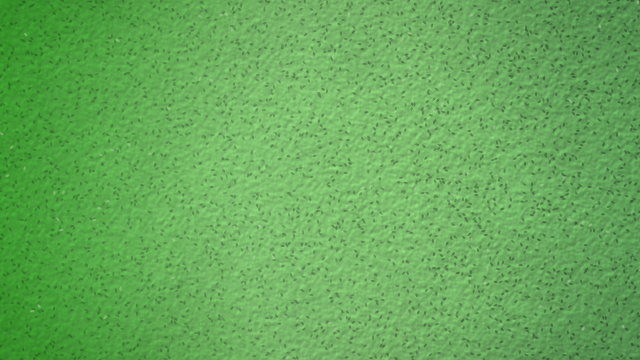
Give the GLSL for this texture, as a Shadertoy shader.

```glsl
const vec3 LEAF_GREEN  = vec3(0.22, 0.61, 0.17);
const vec3 PALE_GREEN  = vec3(0.49, 0.745, 0.43);
const vec3 SHADE_GREEN = vec3(0.36, 0.62, 0.34);
const vec3 SPECK_COLOR = vec3(0.72, 0.84, 0.66);

// Integer hash of a lattice cell, two values in 0..1
vec2 hash2(vec2 cell, uint seed) {
    uvec2 q = uvec2(ivec2(cell)) * uvec2(1597u, 3812u) + seed * 7919u;
    uint n = (q.x ^ (q.y * 2671u)) * 74763u + q.y;
    n = (n ^ (n >> 15)) * 277803u;
    n = (n ^ (n >> 13)) * 668265u;
    n ^= n >> 16;
    return vec2(n & 65535u, n >> 16) / 65535.0;
}

float valueNoise(vec2 p, uint seed) {
    vec2 cell = floor(p), f = fract(p);
    f = f * f * (3.0 - 2.0 * f);
    float a = hash2(cell, seed).x;
    float b = hash2(cell + vec2(1, 0), seed).x;
    float c = hash2(cell + vec2(0, 1), seed).x;
    float d = hash2(cell + vec2(1, 1), seed).x;
    return mix(mix(a, b, f.x), mix(c, d, f.x), f.y);
}

// Height of the rough plaster, coarse grains plus finer grit
float grainHeight(vec2 p) {
    mat2 turn = mat2(0.8, 0.6, -0.6, 0.8);
    return 0.65 * valueNoise(p * 85.0, 1u)
         + 0.45 * valueNoise(turn * p * 142.0, 2u);
}

// Slope of the surface towards the light
float relief(vec2 p, vec2 lightStep) {
    return grainHeight(p) - grainHeight(p + lightStep);
}

// Scattered soft oval dots; density is the share of occupied cells
float dots(vec2 p, float frequency, float density, float radius, uint seed) {
    vec2 q = p * frequency, home = floor(q);
    float cover = 0.0;
    for (int y = -1; y <= 1; y++)
    for (int x = -1; x <= 1; x++) {
        vec2 cell = home + vec2(x, y);
        vec2 pick = hash2(cell, seed + 1u);
        vec2 d = q - cell - hash2(cell, seed);
        float angle = 6.2832 * pick.y;
        d = mat2(cos(angle), -sin(angle), sin(angle), cos(angle)) * d;
        float dist = length(d * vec2(0.75, 1.3));
        float dot1 = 1.0 - smoothstep(0.35 * radius, radius, dist);
        cover = max(cover, dot1 * step(pick.x, density));
    }
    return cover;
}

// Broad light falloff: vivid left, pale middle, shaded right
vec3 wallColor(vec2 uv) {
    vec2 edge = uv - 0.5;
    float leftFade = smoothstep(-0.12, 0.42, uv.x - 0.35 * edge.y * edge.y);
    float rightFade = smoothstep(0.62, 1.08, uv.x + 0.35 * edge.y * edge.y);
    vec3 color = mix(LEAF_GREEN, PALE_GREEN, leftFade);
    color = mix(color, SHADE_GREEN, rightFade);
    return color * (1.02 - 0.32 * edge.y * edge.y - 0.2 * edge.x * edge.x);
}

void mainImage(out vec4 fragColor, in vec2 fragCoord) {
    vec2 uv = fragCoord / iResolution.xy;
    vec2 p = fragCoord / iResolution.y;

    // Cloudy tint and a faint stain
    vec3 color = wallColor(uv);
    color *= 0.975 + 0.05 * valueNoise(p * 7.0, 5u);
    float stain = length((p - vec2(0.5, 0.21)) * vec2(1.3, 0.9));
    color *= 1.0 - 0.07 * (1.0 - smoothstep(0.0, 0.035, stain));

    // Lit grains, rougher towards the right
    float roughness = mix(0.27, 0.40, smoothstep(0.1, 1.0, uv.x));
    float slope = relief(p, vec2(-0.0028, 0.0052));
    color *= 1.0 - roughness * slope;
    color += 0.05 * (grainHeight(p) - 0.55);

    // Dark pits and rare pale specks
    float pits = dots(p, 62.0, 0.38, 0.36, 11u);
    color *= 1.0 - 0.75 * roughness * pits;
    float specks = dots(p, 40.0, 0.03, 0.25, 21u);
    color = mix(color, SPECK_COLOR, 0.45 * specks);

    fragColor = vec4(clamp(color, 0.0, 1.0), 1.0);
}
```
